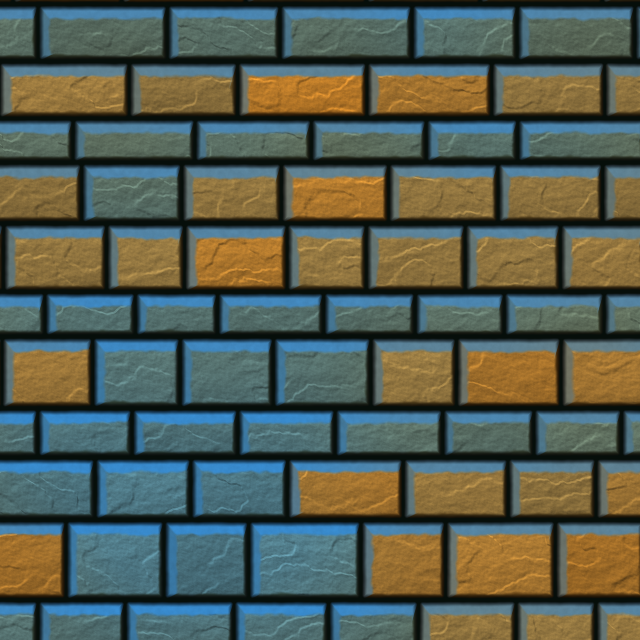
A Shadertoy shader for this texture:

```glsl
// Coursed wall of hewn stone blocks in cool grey-green and warm ochre.
// Uneven rows hold jittered joints; each block has wide bevels catching blue
// light from above and the left, a flaked noise face and a dark recessed gap.

const int ROWS = 12;
// Row edges, measured down from the top of the canvas
const float ROW_EDGE[13] = float[13](-0.085, 0.0065, 0.096, 0.185, 0.254, 0.349,
    0.456, 0.526, 0.638, 0.715, 0.8125, 0.9375, 1.04);
// First joint and mean block length of each row
const vec2 ROW_JOINT[12] = vec2[12](vec2(0.01, 0.187), vec2(0.074, 0.186),
    vec2(0.003, 0.188), vec2(0.124, 0.175), vec2(0.118, 0.163), vec2(0.158, 0.141),
    vec2(0.059, 0.1465), vec2(0.139, 0.147), vec2(0.067, 0.153), vec2(0.14, 0.16),
    vec2(0.093, 0.154), vec2(0.056, 0.148));
// Stretch of each row laid in cool stone; the rest is ochre
const vec2 COOL_SPAN[12] = vec2[12](vec2(9), vec2(-9, 9), vec2(9), vec2(-9, 9),
    vec2(0.12, 0.25), vec2(9), vec2(-9, 9), vec2(0.14, 0.57), vec2(-9, 9),
    vec2(-9, 0.41), vec2(0.1, 0.56), vec2(-9, 0.6));

const float JOINT_JITTER = 0.2;
const vec2 GAP = vec2(0.0025, 0.0036);         // half width of the joints
const vec2 BEVEL_LIT = vec2(0.018, 0.023);     // left and top bevels
const vec2 BEVEL_DARK = vec2(0.007, 0.009);    // right and bottom bevels
const float CORNER = 0.004;
const float RELIEF = 0.62;

const vec3 COOL_STONE = vec3(0.38, 0.43, 0.35);
const vec3 STEEL_STONE = vec3(0.30, 0.46, 0.51);
const vec3 OCHRE = vec3(0.57, 0.46, 0.25);
const vec3 AMBER = vec3(0.70, 0.45, 0.14);
const vec3 BEVEL_GREY = vec3(0.40, 0.50, 0.53);
const vec3 BEVEL_BLUE = vec3(0.22, 0.54, 0.80);
const vec3 GAP_COLOR = vec3(0.025, 0.055, 0.04);

vec2 hash2(vec2 p) {
    vec3 q = fract(vec3(p.xyx) * vec3(0.1031, 0.1030, 0.0973));
    q += dot(q, q.yzx + 33.33);
    return fract((q.xx + q.yz) * q.zy);
}

float corner(vec2 cell, vec2 f, vec2 o) {
    return dot(hash2(cell + o) * 2.0 - 1.0, f - o);
}

float gradientNoise(vec2 p) {
    vec2 i = floor(p), f = p - i;
    vec2 u = f * f * f * (f * (f * 6.0 - 15.0) + 10.0);
    return mix(mix(corner(i, f, vec2(0)), corner(i, f, vec2(1, 0)), u.x),
               mix(corner(i, f, vec2(0, 1)), corner(i, f, vec2(1)), u.x), u.y);
}

float fbm(vec2 p) {
    float sum = 0.0, amp = 0.5;
    for (int i = 0; i < 4; i++) {
        sum += amp * gradientNoise(p);
        p = mat2(1.6, 1.2, -1.2, 1.6) * p;
        amp *= 0.55;
    }
    return sum;
}

// Flaked surface: smooth slopes that end in thin ledges, plus grain
float stoneHeight(vec2 p) {
    vec2 q = p + 0.03 * vec2(fbm(p * 22.0), fbm(p * 22.0 + 40.0));
    float t = fract(gradientNoise(q * vec2(10.0, 17.0)) * 2.6 + q.y * 9.0);
    return 0.55 * (t - smoothstep(0.82, 1.0, t)) + 0.9 * fbm(p * vec2(42.0, 60.0));
}

float jointX(int row, float k) {
    float jitter = hash2(vec2(k + 50.0, float(row) * 7.0 + 3.0)).x - 0.5;
    return ROW_JOINT[row].x + ROW_JOINT[row].y * (k + JOINT_JITTER * jitter);
}

void mainImage(out vec4 fragColor, in vec2 fragCoord) {
    vec2 uv = fragCoord / iResolution.y;
    float px = 1.0 / iResolution.y, depth = 1.0 - uv.y;

    // Find the row and the block
    int row = 0;
    for (int i = 1; i < ROWS; i++) if (depth >= ROW_EDGE[i]) row = i;
    float k = floor((uv.x - ROW_JOINT[row].x) / ROW_JOINT[row].y);
    if (uv.x < jointX(row, k)) k -= 1.0;
    else if (uv.x >= jointX(row, k + 1.0)) k += 1.0;
    float left = jointX(row, k), right = jointX(row, k + 1.0);
    vec2 seed = hash2(vec2(k + 20.0, float(row) * 3.0 + 11.0));

    // Distances from the lit (left, top) and dark (right, bottom) sides
    vec2 lit = vec2(uv.x - left, depth - ROW_EDGE[row]);
    vec2 dark = vec2(right - uv.x, ROW_EDGE[row + 1] - depth);
    vec2 size = lit + dark;
    float wobble = 0.005 * gradientNoise(uv * 28.0 + seed * 9.0) + 0.003 * gradientNoise(uv * 85.0);
    vec2 box = abs(lit - dark) * 0.5 - (size * 0.5 - GAP) + CORNER;
    float edge = length(max(box, 0.0)) + min(max(box.x, box.y), 0.0) - CORNER + 0.2 * wobble;

    // Blue light pools at the lower left
    vec2 toPool = uv - vec2(0.25, 0.2);
    float glow = 0.2 + 0.75 * exp(-7.0 * dot(toPool, toPool)) + 0.5 * gradientNoise(uv * 3.5 + 4.0);
    glow = clamp(glow, 0.0, 1.0);

    // Stone colour of this block
    float middle = 0.5 * (left + right);
    bool isCool = middle > COOL_SPAN[row].x && middle < COOL_SPAN[row].y;
    vec3 warm = mix(OCHRE, AMBER, smoothstep(0.4, 1.0, seed.x) * (1.0 - 0.5 * glow));
    vec3 stone = isCool ? mix(COOL_STONE, STEEL_STONE, glow) : warm;
    stone *= 0.93 + 0.14 * seed.y;

    // Face relief lit from the upper left
    vec2 p = uv + seed * 13.0;
    float slope = stoneHeight(p) - stoneHeight(p + vec2(-0.0018, 0.0028));
    float shade = clamp(1.0 + RELIEF * slope, 0.5, 1.35) + 0.14 * fbm(uv * 190.0);
    vec3 face = stone * shade * mix(1.06, 0.9, lit.y / size.y);

    // Bevels: blue on top, paler at the left, deep shade at right and bottom
    vec2 litPart = lit / BEVEL_LIT, darkPart = dark / BEVEL_DARK;
    vec3 topBevel = mix(BEVEL_GREY, BEVEL_BLUE, clamp(glow + (isCool ? 0.3 : 0.0), 0.0, 1.0));
    vec3 leftBevel = mix(topBevel, stone, 0.35) * 0.92;
    vec3 bevel = mix(topBevel, leftBevel, smoothstep(-0.15, 0.15, litPart.y - litPart.x));
    float shaded = min(litPart.x, litPart.y) - min(darkPart.x, darkPart.y);
    bevel = mix(bevel, stone * vec3(0.55, 0.52, 0.42), smoothstep(-0.15, 0.15, shaded));
    bevel *= 1.0 + 0.12 * fbm(uv * 90.0);

    vec2 inside = min(lit - BEVEL_LIT, dark - BEVEL_DARK);
    float faceMask = smoothstep(-0.0015 - px, 0.0015 + px, min(inside.x, inside.y) + wobble);
    vec3 block = mix(bevel, face, faceMask);

    // Soft shadow around the gaps
    block *= mix(0.3, 1.0, smoothstep(0.0, 0.008, -edge));
    vec3 color = mix(block, GAP_COLOR, smoothstep(-px, px, edge));
    fragColor = vec4(clamp(color, 0.0, 1.0), 1.0);
}
```
